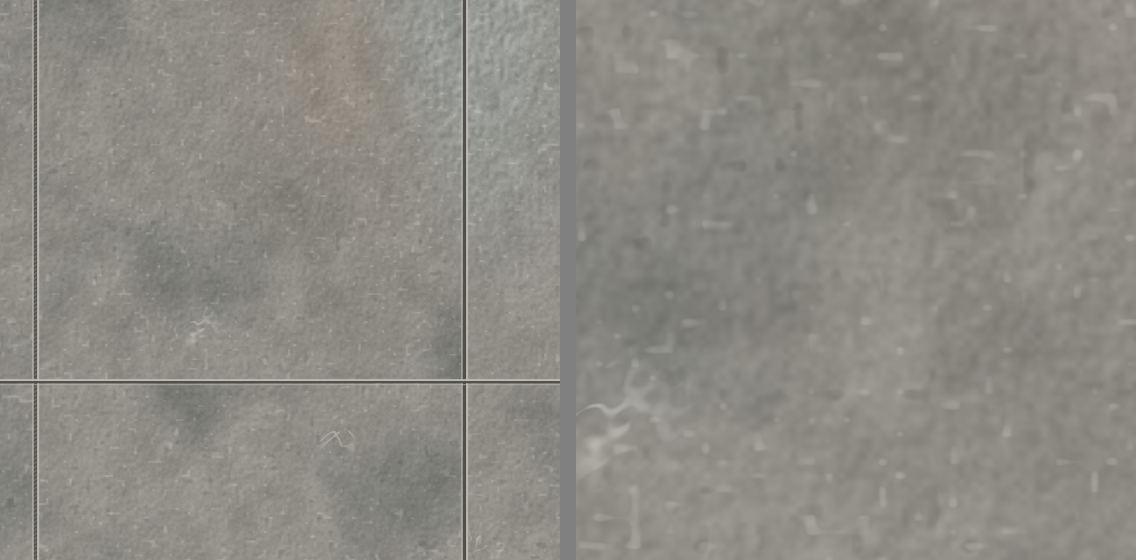
Left: the whole. Right: its middle third, enlarged.
Write a three.js fragment shader that draws this texture.

```glsl
// Large grey stone floor tiles with narrow bevelled joints, fine grain and a soft sheen.
varying vec2 vUv;

const float PITCH = 0.766;
const vec2 CORNER = vec2(0.0635, 0.3175);
const vec3 STONE = vec3(0.568, 0.558, 0.530);
const vec3 STONE_DARK = vec3(0.490, 0.492, 0.468);
const vec3 STONE_WARM = vec3(0.585, 0.555, 0.510);
const vec3 SHEEN = vec3(0.605, 0.625, 0.610);
const vec3 JOINT_DARK = vec3(0.30, 0.30, 0.275);
const vec3 JOINT_LIGHT = vec3(0.745, 0.73, 0.70);

float hash(vec2 p) {
  vec3 q = fract(vec3(p.xyx) * 0.1031);
  q += dot(q, q.yzx + 33.33);
  return fract((q.x + q.y) * q.z);
}

float noise(vec2 p) {
  vec2 i = floor(p);
  vec2 f = fract(p);
  f = f * f * (3.0 - 2.0 * f);
  float low = mix(hash(i), hash(i + vec2(1.0, 0.0)), f.x);
  float high = mix(hash(i + vec2(0.0, 1.0)), hash(i + vec2(1.0, 1.0)), f.x);
  return mix(low, high, f.y);
}

float fbm(vec2 p) {
  float sum = 0.0;
  float amp = 0.5;
  for (int i = 0; i < 5; i++) {
    sum += amp * noise(p);
    p = mat2(0.8, 0.6, -0.6, 0.8) * p * 2.03 + 17.3;
    amp *= 0.5;
  }
  return sum;
}

// Height difference along the light direction.
float relief(vec2 p, vec2 toLight) {
  return noise(p + toLight) - noise(p - toLight);
}

// Soft stripe of a given half width around a centre.
float band(float x, float centre, float halfWidth) {
  return 1.0 - smoothstep(halfWidth - 0.0009, halfWidth + 0.0011, abs(x - centre));
}

float spot(vec2 p, vec2 centre, vec2 radius) {
  vec2 d = (p - centre) / radius;
  return exp(-dot(d, d));
}

// Cool reflection with a ragged diagonal left edge.
float sheenMask(vec2 p) {
  float edge = 0.69 + 0.22 * (1.0 - p.y) + 0.08 * (fbm(p * 9.0) - 0.5);
  float side = smoothstep(edge - 0.06, edge + 0.09, p.x);
  return side * smoothstep(0.38, 0.92, p.y) * (1.0 - 0.5 * smoothstep(0.88, 1.0, p.x));
}

// Pale broken scratches in a falling row of worn patches.
float scratches(vec2 p) {
  float wear = 0.0;
  for (int i = 0; i < 3; i++) {
    float k = float(i);
    wear += spot(p, vec2(0.345 + 0.26 * k, 0.415 - 0.19 * k), vec2(0.042, 0.032));
  }
  vec2 q = mat2(0.8, -0.6, 0.6, 0.8) * p;
  float vein = abs(noise(q * vec2(48.0, 85.0)) - 0.5);
  return wear * (1.0 - smoothstep(0.02, 0.12, vein)) * smoothstep(0.35, 0.65, noise(p * 75.0));
}

vec3 stone(vec2 p, vec2 tile) {
  vec2 q = p + tile * 7.3 + 3.0;
  float sheen = sheenMask(p);

  // Broad clouds and tints
  float cloud = fbm(q * 6.0);
  float blotch = fbm(q * 23.0 + 5.0);
  vec3 color = mix(STONE_DARK, STONE, smoothstep(0.22, 0.58, cloud));
  color = mix(color, STONE_WARM, 0.65 * spot(p, vec2(0.60, 0.88), vec2(0.16, 0.28)));
  color = mix(color, SHEEN, 0.72 * sheen);
  color += 0.10 * (blotch - 0.48);

  // Embossed grain, rougher inside the sheen
  float fine = relief(q * 150.0, vec2(-0.3, 0.35));
  float bumps = relief(q * vec2(115.0, 85.0), vec2(-0.35, 0.3));
  color += 0.032 * fine + (0.022 + 0.06 * sheen) * bumps;
  color += 0.035 * (noise(q * 240.0) - 0.5);

  // Pits, flecks and scratches
  color -= 0.05 * smoothstep(0.74, 0.95, noise(q * 88.0)) * smoothstep(0.40, 0.62, blotch);
  color += 0.07 * smoothstep(0.80, 0.98, noise(q * vec2(95.0, 120.0) + 31.0));
  color += 0.13 * scratches(p);
  return color + 0.015 * (hash(tile + 9.0) - 0.5);
}

// A dark groove between a pale bevel and a thinner lit edge.
vec3 joint(vec3 color, float d, vec2 bevel, vec2 rim, float groove) {
  color = mix(color, JOINT_LIGHT, 0.9 * band(d, bevel.x, bevel.y));
  color = mix(color, JOINT_LIGHT, 0.65 * band(d, rim.x, rim.y));
  return mix(color, JOINT_DARK, 0.95 * band(d, 0.0, groove));
}

void main() {
  vec2 grid = (vUv - CORNER) / PITCH;
  vec2 tile = floor(grid);
  vec2 d = (grid - floor(grid + 0.5)) * PITCH;
  vec3 color = stone(vUv, tile);

  // Upright joints; alternate ones carry a fine diagonal twist
  float twisted = 1.0 - mod(floor(grid.x + 0.5), 2.0);
  color = joint(color, d.x, vec2(0.0047, 0.0018), vec2(-0.0048, 0.0011), 0.0026);
  float twist = 0.5 + 0.5 * sin(6.2832 * (vUv.y - 0.7 * vUv.x) / 0.0075);
  color = mix(color, STONE, 0.42 * twisted * twist * band(d.x, -0.0008, 0.0036));

  // Level joints run across the upright ones
  color = joint(color, d.y, vec2(0.0035, 0.0022), vec2(-0.0045, 0.0008), 0.0019);
  gl_FragColor = vec4(color, 1.0);
}
```
